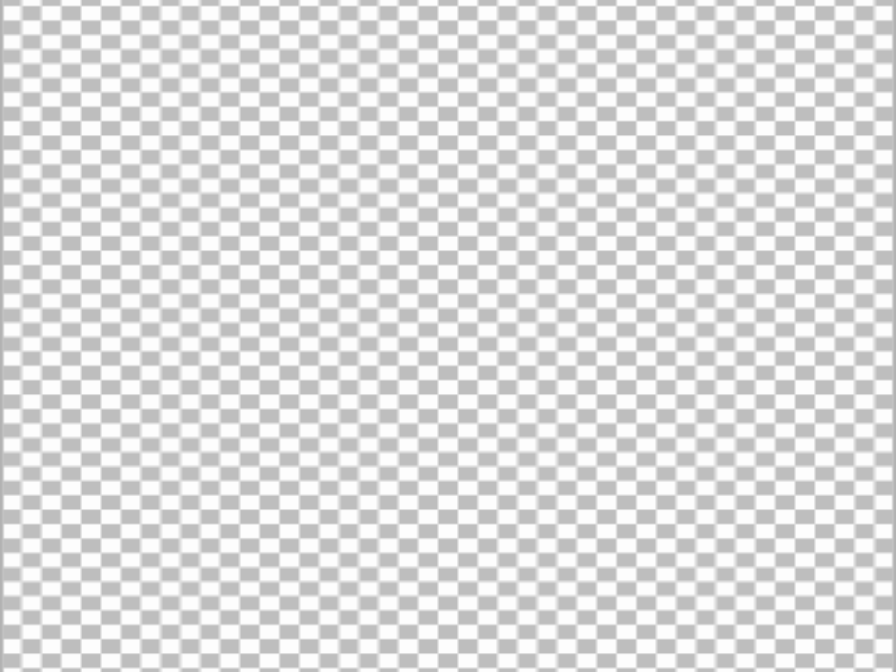
This pattern is drawn by a WebGL 1 fragment shader. Its source:

```glsl
precision highp float;

uniform vec2 u_resolution;

const float PI = 3.14159265;
const vec2 CELLS = vec2(45.18, 46.70);
const vec2 CENTER = vec2(0.5, 0.6163);
const float BEAT = 9.0;
const float CRISP_EDGE = 0.14;
const float SOFT_EDGE = 0.30;
const vec3 WHITE = vec3(0.992);
const vec3 GREY = vec3(0.745);
const vec3 BORDER_GREY = vec3(0.70);

// Edge width in cells: crisp every BEAT cells, soft halfway between
float edgeWidth(float cell, float beat, float pixel) {
  float phase = sin(PI * floor(cell + 0.5) / beat);
  return max(mix(CRISP_EDGE, SOFT_EDGE, phase * phase), pixel);
}

// Alternating +1 / -1 stripes with linear ramps between them
float stripeWave(float cell, float width) {
  float side = 1.0 - 2.0 * mod(floor(cell + 0.5), 2.0);
  float edgeDistance = 0.5 - abs(fract(cell + 0.5) - 0.5);
  return side * clamp(2.0 * edgeDistance / width, 0.0, 1.0);
}

// Coverage of the thin strips along the left and right sides
float sideBorder(float x, float inner, float outer) {
  float edgeDistance = min(x, 1.0 - x);
  return 1.0 - smoothstep(inner, outer, edgeDistance);
}

void main() {
  vec2 uv = gl_FragCoord.xy / u_resolution;
  vec2 cell = (uv - CENTER) * CELLS;
  vec2 pixel = CELLS / u_resolution;

  // Checkerboard as the product of two stripe waves
  float column = stripeWave(cell.x, edgeWidth(cell.x, BEAT, pixel.x));
  float row = stripeWave(cell.y, edgeWidth(cell.y, BEAT, pixel.y));
  vec3 color = mix(WHITE, GREY, 0.5 + 0.5 * column * row);

  // Side borders
  color = mix(color, BORDER_GREY, sideBorder(uv.x, 0.001, 0.006));

  gl_FragColor = vec4(color, 1.0);
}
```
